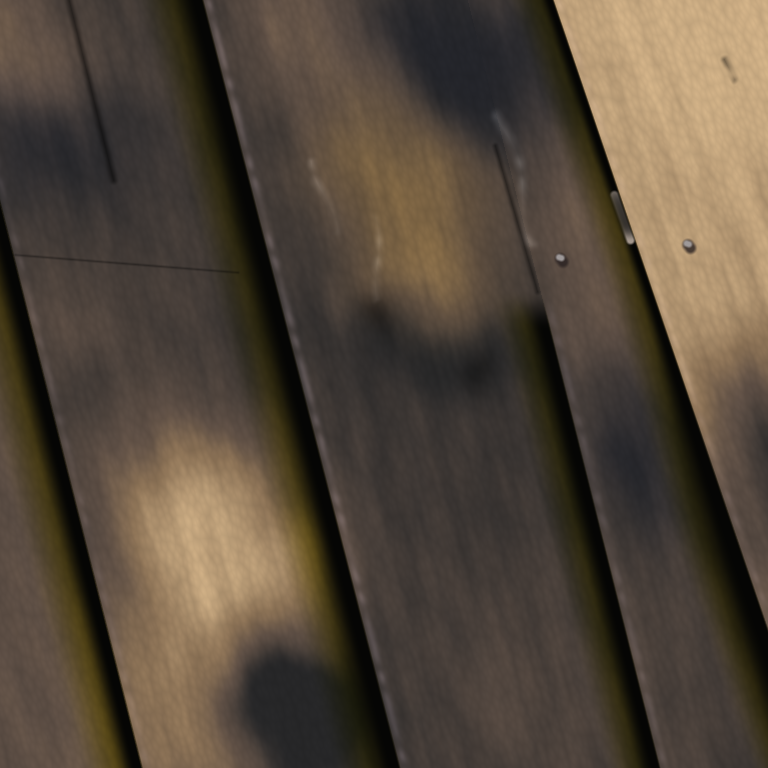
Reproduce this texture procedurally as a WebGL 1 fragment shader.

```glsl
precision highp float;
// Weathered, slanted deck boards under dappled sunlight, with mossy dark gaps.
// Sheared soft patches place light and shade, a ramp turns light into wood,
// and layered sines with stretched cellular noise supply the grain.

uniform vec2 u_resolution;

const float SLANT = 0.25;

vec2 hash2(vec2 c) {
  return fract(sin(vec2(dot(c, vec2(12.7, 31.1)), dot(c, vec2(26.9, 18.3)))) * 4375.85);
}

// Distance to the nearest scattered feature point.
float cellular(vec2 p) {
  vec2 cell = floor(p);
  float nearest = 2.0;
  for (int j = -1; j <= 1; j++) {
    for (int i = -1; i <= 1; i++) {
      vec2 c = cell + vec2(float(i), float(j));
      nearest = min(nearest, length(c + hash2(c) - p));
    }
  }
  return nearest;
}

// Fine fibres: g runs across a board, t along it.
float fibres(float g, float t) {
  float sum = 0.0;
  float freq = 60.0;
  float amp = 0.5;
  for (int i = 0; i < 5; i++) {
    float phase = 2.0 * sin(t * 6.0 + freq) + 1.5 * sin(g * 23.0 + freq * 0.3);
    sum += amp * sin(g * freq + phase) * (0.6 + 0.4 * sin(t * 11.0 + freq * 2.0 + g * 40.0));
    freq *= 1.7;
    amp *= 0.75;
  }
  return sum;
}

// Ellipse sheared along the boards; a higher power gives a flatter centre.
float patch2(vec2 p, vec2 centre, vec2 radii, float power) {
  vec2 q = p - centre;
  q.x -= SLANT * q.y;
  q /= radii;
  return exp(-pow(dot(q, q) + 0.0001, power));
}

float segment(vec2 p, vec2 a, vec2 b, float width, float soft) {
  vec2 ab = b - a;
  float h = clamp(dot(p - a, ab) / dot(ab, ab), 0.0, 1.0);
  return 1.0 - smoothstep(width - soft, width + soft, length(p - a - ab * h));
}

vec3 woodRamp(float light) {
  vec3 c = mix(vec3(0.15, 0.15, 0.155), vec3(0.37, 0.31, 0.27), smoothstep(-0.08, 0.44, light));
  c = mix(c, vec3(0.54, 0.44, 0.33), smoothstep(0.35, 0.7, light));
  return mix(c, vec3(0.79, 0.67, 0.51), smoothstep(0.62, 1.0, light));
}

// d is the distance left of the sharp board edge; moss fades out beyond the gap.
vec3 cutGap(vec3 col, float d, float width, float moss, float lip, float presence) {
  float left = smoothstep(-0.002, 0.002, d);
  float green = left * (1.0 - smoothstep(width, width + moss, d));
  float dark = left * (1.0 - smoothstep(width * 0.35, width * 1.5, d));
  vec3 cut = col + vec3(0.95, 0.85, 0.95) * lip * exp(-pow((d + 0.007) / 0.005, 2.0));
  cut = mix(cut, cut * vec3(0.68, 0.68, 0.26), green);
  return mix(col, mix(cut, vec3(0.02, 0.02, 0.015), dark), presence);
}

vec3 nail(vec3 col, vec2 p, vec2 c, float soft) {
  col = mix(col, vec3(0.16, 0.13, 0.13), 0.8 * segment(p, c, c + vec2(0.003, 0.004), 0.007, 0.003));
  return mix(col, vec3(0.62, 0.6, 0.6), segment(p, c - 0.002, c + vec2(0.001, -0.001), 0.004, soft));
}

void main() {
  vec2 p = gl_FragCoord.xy / u_resolution;
  p.y = 1.0 - p.y; // y now runs downwards
  float soft = 0.0015 + 0.5 / u_resolution.y;

  // Signed distance left of each board edge.
  vec4 d = vec4(-0.066, 0.264, 0.609, 0.720) + vec4(0.251, 0.2565, 0.25, 0.341) * p.y - p.x;
  float right = smoothstep(-0.002, 0.002, -d.w);
  float light = mix(mix(0.36, 0.17, step(d.x, 0.0)), 0.13, step(d.y, 0.0));
  light = mix(light, 0.19, step(d.z, 0.0));

  // Sun and shade, with ragged outlines.
  vec2 w = p + 0.010 * sin(p.yx * vec2(31.0, 37.0) + 2.0 * sin(p * 17.0));
  float gold = patch2(w, vec2(0.53, 0.265), vec2(0.115, 0.165), 1.5);
  light += 0.43 * gold + 0.14 * patch2(w, vec2(0.56, 0.37), vec2(0.05, 0.06), 1.0);
  light += 0.72 * patch2(w, vec2(0.285, 0.71), vec2(0.14, 0.16), 1.4);
  light += 0.48 * patch2(w, vec2(0.22, 0.94), vec2(0.10, 0.15), 1.2);
  light += 0.32 * patch2(w, vec2(0.39, 0.03), vec2(0.09, 0.13), 1.0);
  light += 0.34 * patch2(w, vec2(0.01, 0.06), vec2(0.08, 0.09), 1.0);
  light += 0.12 * patch2(w, vec2(0.10, 0.42), vec2(0.08, 0.06), 1.0);
  light += 0.24 * patch2(w, vec2(0.78, 0.35), vec2(0.07, 0.16), 1.2);
  light += 0.12 * patch2(w, vec2(0.70, 0.92), vec2(0.15, 0.18), 1.0);
  light -= 0.55 * patch2(w, vec2(0.39, 0.92), vec2(0.075, 0.09), 1.3);
  light -= 0.22 * patch2(w, vec2(0.575, 0.46), vec2(0.11, 0.055), 1.0);
  float cool = patch2(w, vec2(0.60, 0.09), vec2(0.13, 0.10), 1.3);
  cool += 0.7 * patch2(w, vec2(0.07, 0.19), vec2(0.12, 0.08), 1.0);
  cool += 0.8 * patch2(w, vec2(0.83, 0.59), vec2(0.06, 0.10), 1.0);
  light -= 0.24 * cool;
  float sunny = 0.86 + 0.14 * patch2(w, vec2(0.93, 0.08), vec2(0.12), 1.0) - 0.45 * smoothstep(0.42, 0.72, p.y);
  light = mix(light, sunny - 0.5 * patch2(w, vec2(1.0, 0.57), vec2(0.07, 0.12), 1.0), right);

  // Grain follows the slant of its board.
  float g = p.x - mix(SLANT, 0.34, right) * p.y;
  float grain = fibres(g, p.y);
  float mottle = cellular(vec2(g * 30.0, p.y * 12.0)) - 0.5;
  vec3 col = woodRamp(light + 0.035 * grain - 0.08 * mottle);
  col *= 1.0 + 0.035 * grain - 0.09 * (cellular(vec2(g * 130.0, p.y * 70.0)) - 0.5);
  col *= mix(vec3(1.0), vec3(0.98, 0.96, 0.83), gold * (1.0 - right));
  col *= mix(vec3(1.0), vec3(0.92, 0.95, 1.06), min(cool, 1.0) * (1.0 - right));

  // Cracks, pale splinters and knots.
  float broken = 0.65 + 0.35 * sin(p.y * 130.0 + 2.0 * sin(p.y * 57.0));
  col *= 1.0 - 0.55 * segment(p, vec2(0.09, 0.0), vec2(0.148, 0.235), 0.003, 0.005);
  col *= 1.0 - 0.4 * segment(p, vec2(0.02, 0.332), vec2(0.31, 0.355), 0.001, soft);
  col += 0.15 * broken * segment(w, vec2(0.65, 0.15), vec2(0.70, 0.31), 0.004, 0.008);
  col *= 1.0 - 0.5 * segment(p, vec2(0.645, 0.19), vec2(0.70, 0.38), 0.002, 0.004);
  col += 0.16 * broken * segment(w, vec2(0.415, 0.22), vec2(0.43, 0.31), 0.002, 0.008);
  col += 0.16 * broken * segment(w, vec2(0.48, 0.28), vec2(0.50, 0.39), 0.002, 0.007);
  col *= 1.0 - 0.4 * patch2(w, vec2(0.50, 0.41), vec2(0.02, 0.035), 1.0);
  col *= 1.0 - 0.3 * patch2(w, vec2(0.627, 0.482), vec2(0.018, 0.022), 1.0);
  col *= 1.0 - 0.5 * broken * segment(w, vec2(0.953, 0.07), vec2(0.965, 0.10), 0.003, 0.005);

  // Gaps between boards; the third opens only part of the way down.
  float lip = 0.13 * broken;
  col = cutGap(col, d.x, 0.026, 0.06, lip * 0.5, 1.0);
  col = cutGap(col, d.y, 0.030, 0.06, lip, 1.0);
  col = cutGap(col, d.z, 0.023, 0.05, lip * 0.6, smoothstep(0.375, 0.43, p.y));
  col = cutGap(col, d.w, 0.013 + 0.024 * smoothstep(0.35, 0.75, p.y), 0.05, lip * 0.5, 1.0);

  // Metal heads and the pale chip.
  col = nail(col, p, vec2(0.730, 0.337), soft);
  col = nail(col, p, vec2(0.896, 0.319), soft);
  col = mix(col, vec3(0.64, 0.59, 0.55), broken * segment(p, vec2(0.800, 0.254), vec2(0.821, 0.313), 0.005, soft));
  gl_FragColor = vec4(clamp(col, 0.0, 1.0), 1.0);
}
```
